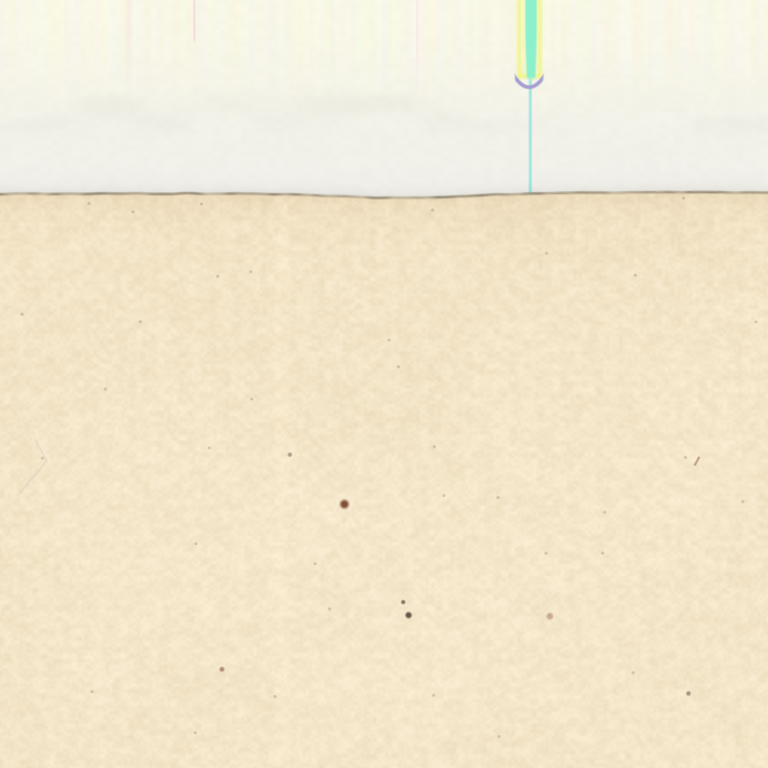
Give the GLSL for this texture, as a WebGL 2 fragment shader.

```glsl
#version 300 es
precision highp float;
// A sheet of cream paper below a pale scanner lid, split by a worn, sagging edge.
// Value noise gives the paper grain; thin bands form the coloured scan streaks,
// and soft discs form the specks, a few placed and the rest scattered by hash.
uniform vec2 u_resolution;
out vec4 fragColor;

const vec3 PAPER = vec3(0.957, 0.902, 0.788);
const vec3 PAPER_SHADE = vec3(0.905, 0.830, 0.695);
const vec3 LID_TOP = vec3(0.975, 0.970, 0.905);
const vec3 LID_LOW = vec3(0.945, 0.940, 0.915);
const vec3 EDGE_DARK = vec3(0.55, 0.51, 0.44);
const vec3 YELLOW = vec3(0.94, 0.96, 0.52);
const vec3 MINT = vec3(0.55, 0.94, 0.80);
const vec3 CYAN = vec3(0.64, 0.91, 0.89);
const vec3 VIOLET = vec3(0.65, 0.62, 0.82);
const vec3 PINK = vec3(0.95, 0.82, 0.87);
const vec3 BROWN = vec3(0.48, 0.27, 0.18);
const vec3 SOOT = vec3(0.32, 0.27, 0.22);
const float EDGE_Y = 0.7495;
const float STREAK_X = 0.6905;
const float STREAK_END = 0.898;
const float GRAIN = 0.055;
const float SPECK_CELLS = 13.0;

float hash(vec2 p) {
  return fract(sin(dot(p, vec2(127.1, 311.7))) * 43758.5453);
}

float noise(vec2 p) {
  vec2 cell = floor(p), f = fract(p);
  f = f * f * (3.0 - 2.0 * f);
  return mix(mix(hash(cell), hash(cell + vec2(1, 0)), f.x),
             mix(hash(cell + vec2(0, 1)), hash(cell + vec2(1, 1)), f.x), f.y);
}

// Smooth-edged band of given half width around zero
float band(float d, float halfWidth, float soft) {
  return 1.0 - smoothstep(halfWidth - soft, halfWidth + soft, abs(d));
}

float speck(vec2 p, vec2 centre, float radius) {
  return 1.0 - smoothstep(radius * 0.35, radius * 1.3, length(p - centre));
}

float segment(vec2 p, vec2 a, vec2 b) {
  vec2 ab = b - a;
  return length(p - a - ab * clamp(dot(p - a, ab) / dot(ab, ab), 0.0, 1.0));
}

float edgeHeight(float x) {
  float sag = 0.006 * exp(-pow((x - 0.52) / 0.13, 2.0));
  return EDGE_Y - sag + 0.002 * (x - 0.5) + 0.0012 * (noise(vec2(x * 45.0, 3.0)) - 0.5);
}

vec3 lidColour(vec2 p, float soft) {
  float height = smoothstep(0.75, 1.0, p.y);
  float upper = smoothstep(0.84, 0.97, p.y);
  vec3 col = mix(LID_LOW, LID_TOP, height);
  // Faint vertical tints, strongest at the top
  vec3 tint = vec3(noise(vec2(p.x * 150.0, 1.0)), noise(vec2(p.x * 150.0, 7.0)),
                   noise(vec2(p.x * 110.0, 13.0))) - 0.5;
  col += tint * vec3(0.014, 0.018, 0.045) * upper;
  col += 0.012 * (noise(p * vec2(110.0, 140.0)) - 0.5);
  col -= 0.022 * smoothstep(0.5, 0.9, noise(p * vec2(14.0, 30.0))) * band(p.y - 0.855, 0.025, 0.02);
  col = mix(col, PINK, 0.75 * band(p.x - 0.253, 0.0012, soft) * smoothstep(0.942, 0.95, p.y));
  col = mix(col, PINK, 0.25 * band(p.x - 0.168, 0.004, 0.004) * upper);
  col = mix(col, PINK, 0.30 * band(p.x - 0.543, 0.0015, soft) * upper);

  // Bright streak: yellow sides, mint core, cyan tail and violet cup
  float dx = p.x - STREAK_X;
  float body = smoothstep(STREAK_END - 0.003, STREAK_END + 0.003, p.y);
  float sides = band(abs(dx + 0.001) - 0.0135, 0.0028, 0.002);
  float glow = band(dx + 0.001, 0.015, 0.002);
  col = mix(col, YELLOW, body * max(sides * 0.75, glow * 0.32));
  float foot = band(p.y - STREAK_END - 0.003, 0.003, 0.003);
  col = mix(col, YELLOW, foot * glow * 0.7);
  col = mix(col, MINT, body * band(dx - 0.001, mix(0.004, 0.0075, upper), 0.002));
  col = mix(col, CYAN, (1.0 - body) * band(dx, 0.0020, soft));
  float cupX = dx + 0.0015;
  float cupY = 0.8865 + 38.0 * cupX * cupX;
  float cupDistance = (p.y - cupY) / sqrt(1.0 + pow(76.0 * cupX, 2.0));
  col = mix(col, VIOLET, band(cupDistance, 0.0024, 0.0016) * band(cupX, 0.0185, 0.002));
  return col;
}

vec3 paperColour(vec2 p, float depth) {
  float fine = noise(p * 250.0) - 0.5;
  float coarse = noise(p * vec2(105.0, 130.0) + 19.0) - 0.5;
  float blotch = noise(p * 9.0 + 4.0) - 0.5;
  vec3 col = mix(PAPER, PAPER_SHADE, 0.55 * exp(-depth * 55.0) + 0.22 * exp(-depth * 7.0));
  col += (GRAIN * (0.6 * fine + 0.7 * coarse) + 0.013 * blotch) * vec3(0.75, 0.9, 1.15);
  col += 0.011 * band(p.x - 0.367, 0.009, 0.006);

  // Scattered faint specks, one candidate per cell
  vec2 cell = floor(p * SPECK_CELLS);
  vec2 spot = (cell + 0.2 + 0.6 * vec2(hash(cell), hash(cell + 31.0))) / SPECK_CELLS;
  float present = step(0.72, hash(cell + 57.0));
  col = mix(col, SOOT, 0.22 * present * speck(p, spot, 0.0024));

  // Main specks, a short fibre and a faint crease
  col = mix(col, BROWN, 0.95 * speck(p, vec2(0.4485, 0.3435), 0.0064));
  col = mix(col, SOOT, 0.90 * speck(p, vec2(0.5320, 0.1990), 0.0046));
  col = mix(col, SOOT, 0.70 * speck(p, vec2(0.5250, 0.2160), 0.0032));
  col = mix(col, BROWN, 0.55 * speck(p, vec2(0.2890, 0.1285), 0.0036));
  col = mix(col, BROWN, 0.38 * speck(p, vec2(0.7160, 0.1975), 0.0050));
  col = mix(col, SOOT, 0.50 * speck(p, vec2(0.8965, 0.0970), 0.0034));
  col = mix(col, SOOT, 0.45 * speck(p, vec2(0.3775, 0.4080), 0.0032));
  float fibre = segment(p, vec2(0.905, 0.395), vec2(0.910, 0.404));
  col = mix(col, BROWN, 0.45 * band(fibre, 0.0014, 0.0014));
  float crease = min(segment(p, vec2(0.046, 0.427), vec2(0.061, 0.400)),
                     segment(p, vec2(0.061, 0.400), vec2(0.023, 0.355)));
  return mix(col, vec3(0.82, 0.79, 0.75), 0.4 * band(crease, 0.0012, 0.0012));
}

void main() {
  vec2 p = gl_FragCoord.xy / u_resolution;
  float soft = 1.0 / min(u_resolution.x, u_resolution.y);
  float above = p.y - edgeHeight(p.x);
  vec3 col = mix(paperColour(p, max(-above, 0.0)), lidColour(p, soft), smoothstep(-soft, soft, above));

  // Worn dark edge and its soft shadow on the lid
  float wear = 0.4 + 0.5 * noise(vec2(p.x * 70.0, 5.0));
  col = mix(col, EDGE_DARK, wear * band(above + 0.001, 0.0016, 0.0018));
  col -= 0.06 * exp(-max(above, 0.0) * 130.0) * step(0.0, above);
  fragColor = vec4(clamp(col, 0.0, 1.0), 1.0);
}
```
